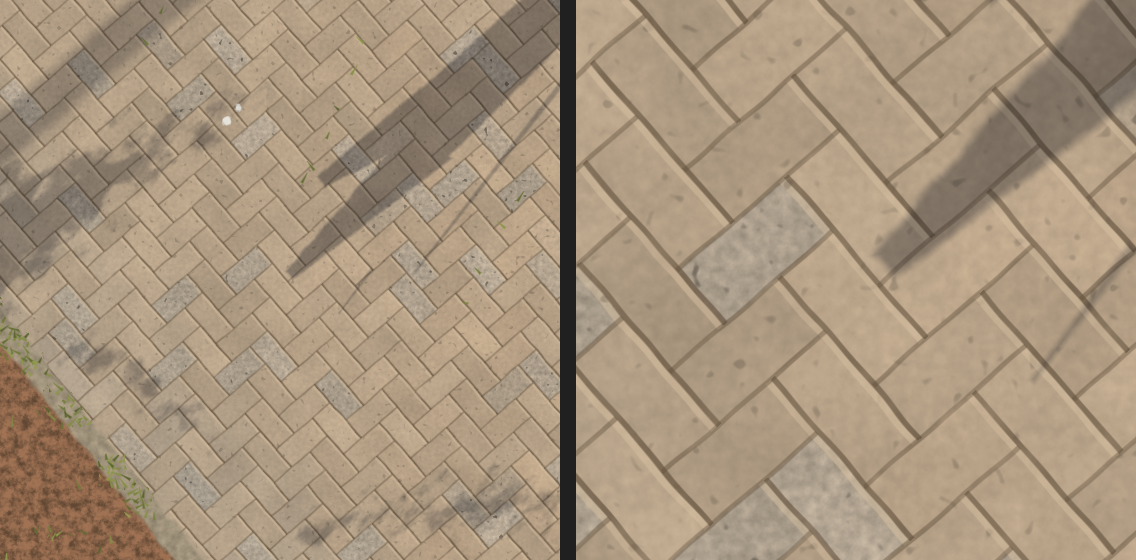
Left: the whole. Right: its middle third, enlarged.
A Shadertoy shader for this texture:

```glsl
// Worn herringbone brick paving under pole and leaf shadows, with a grassy dirt corner.

const float BRICK = 0.0425;          // short side; the long side is twice this
const float LAY_ANGLE = 0.716;       // direction of the rising joints
const vec2 LAY_ORIGIN = vec2(0.466, 0.681);
const float WIDE_JOINT = 0.065;      // joints in brick widths
const float THIN_JOINT = 0.035;
const vec2 KERB_NORMAL = vec2(0.778, 0.627);
const float KERB_OUTER = 0.283;
const float KERB_INNER = 0.242;
const float BLADE_CELL = 0.011;
const vec3 BRICK_TAN = vec3(0.71, 0.63, 0.53);
const vec3 BRICK_GREY = vec3(0.67, 0.63, 0.57);
const vec3 BRICK_PINK = vec3(0.76, 0.65, 0.53);
const vec3 JOINT_DARK = vec3(0.40, 0.33, 0.25);
const vec3 EDGE_LIT = vec3(0.84, 0.75, 0.63);
const vec3 KERB_GREY = vec3(0.62, 0.57, 0.48);
const vec3 DIRT_LIGHT = vec3(0.63, 0.45, 0.33);
const vec3 DIRT_DARK = vec3(0.38, 0.28, 0.20);
const vec3 GRASS_LIGHT = vec3(0.58, 0.62, 0.31);
const vec3 GRASS_DARK = vec3(0.33, 0.37, 0.17);
const vec3 DROPPING = vec3(0.90, 0.89, 0.86);
const vec3 SHADE = vec3(0.70, 0.71, 0.74);

vec2 hash2(vec2 p) {
  return fract(sin(p * mat2(127.1, 311.7, 269.5, 183.3)) * 43758.5);
}

float corner(vec2 i, vec2 f, vec2 o) { return dot(hash2(i + o) * 2.0 - 1.0, f - o); }

float gradientNoise(vec2 p) {
  vec2 i = floor(p), f = fract(p), s = f * f * f * (f * (f * 6.0 - 15.0) + 10.0);
  vec2 e = vec2(0, 1);
  return mix(mix(corner(i, f, e.xx), corner(i, f, e.yx), s.x),
             mix(corner(i, f, e.xy), corner(i, f, e.yy), s.x), s.y);
}

float fbm(vec2 p) {
  float sum = 0.0, amp = 0.6;
  for (int i = 0; i < 4; i++) {
    sum += amp * gradientNoise(p);
    p = mat2(1.6, 1.2, -1.2, 1.6) * p + 7.3;
    amp *= 0.5;
  }
  return sum;
}

// Distance to a flat-ended strip whose half width goes from ra to rb
float strip(vec2 p, vec2 a, vec2 b, float ra, float rb) {
  float len = length(b - a);
  vec2 dir = (b - a) / len, q = p - a;
  float t = dot(q, dir), side = abs(dir.x * q.y - dir.y * q.x);
  return max(side - mix(ra, rb, clamp(t / len, 0.0, 1.0)), max(-t, t - len));
}

float cover(float d, float soft) { return 1.0 - smoothstep(-soft, soft, d); }

vec3 paving(vec2 p, float kerb, float pixel) {
  vec2 u = vec2(cos(LAY_ANGLE), sin(LAY_ANGLE)), r = p - LAY_ORIGIN;
  vec2 q = vec2(dot(r, u), dot(r, vec2(-u.y, u.x))) / BRICK + vec2(1, 0);
  q += 0.05 * vec2(gradientNoise(p * 30.0), gradientNoise(p * 30.0 + 40.0));

  // Herringbone: cells 0,1 form a rising brick, cells 3,2 a falling one
  vec2 cell = floor(q);
  float k = mod(cell.x - cell.y, 4.0);
  vec2 size = k > 1.5 ? vec2(1, 2) : vec2(2, 1);
  vec2 shift = vec2(k == 1.0, k == 2.0), local = fract(q) + shift;
  vec2 id = hash2(cell - shift + 0.5), id2 = hash2(cell - shift + 19.5);

  // Tone of each brick, then grain and pits
  float rough = smoothstep(0.86, 0.92, id.y);
  vec3 col = mix(BRICK_TAN, BRICK_PINK, 0.5 * id2.x * smoothstep(0.3, 0.9, p.x));
  float grey = 0.7 * rough + 0.6 * id2.y * cover(kerb - 0.47, 0.17);
  col = mix(col, BRICK_GREY, min(grey, 1.0)) * (0.95 + 0.09 * id.x);
  col *= 1.0 + 0.13 * fbm(p * 14.0) + (0.12 + 0.2 * rough) * fbm(p * 130.0);
  col *= 1.0 - (0.15 + 0.2 * rough) * smoothstep(0.28, 0.5, gradientNoise(p * 110.0));

  // Lit upper-right faces, shaded lower-left faces, thin rising joints
  float aa = pixel / BRICK, wear = 0.75 + 0.5 * fbm(p * 25.0);
  float right = size.x - local.x, across = min(local.y, size.y - local.y);
  col = mix(col, EDGE_LIT, 0.65 * wear * cover(right - 0.11, aa));
  col = mix(col, JOINT_DARK, 0.85 * wear * cover(min(local.x - WIDE_JOINT, right - 0.015), aa));
  return mix(col, JOINT_DARK, 0.6 * wear * cover(across - THIN_JOINT, aa));
}

// Scattered blades, one per cell, present where density allows
vec3 addGrass(vec3 col, vec2 p, float density, float pixel) {
  for (int n = 0; n < 25; n++) {
    vec2 c = floor(p / BLADE_CELL) + vec2(n % 5 - 2, n / 5 - 2);
    vec2 h = hash2(c), g = hash2(c + 33.0), root = (c + h) * BLADE_CELL;
    float angle = 0.4 + 2.6 * g.x;
    vec2 tip = root + (0.01 + 0.012 * g.y) * vec2(cos(angle), sin(angle));
    float blade = cover(strip(p, root, tip, 0.0024, 0.0004), pixel);
    col = mix(col, mix(GRASS_DARK, GRASS_LIGHT, h.y), blade * step(h.x, density));
  }
  return col;
}

float shadow(vec2 p) {
  vec2 w = p + 0.006 * vec2(fbm(p * 35.0), fbm(p * 35.0 + 5.0));
  float pole = min(strip(w, vec2(0.758, 0.764), vec2(1.03, 1.02), 0.062, 0.052),
               min(strip(w, vec2(0.517, 0.508), vec2(0.775, 0.752), 0.01, 0.047),
                   strip(w, vec2(0.573, 0.675), vec2(0.775, 0.81), 0.012, 0.04)));
  float wire = min(strip(p, vec2(0.742, 0.515), vec2(1.01, 0.86), 0.002, 0.005),
                   strip(p, vec2(0.605, 0.44), vec2(0.665, 0.52), 0.001, 0.003));
  float softPole = strip(w, vec2(-0.03, 0.72), vec2(0.34, 1.04), 0.035, 0.04);
  float leafArea = min(strip(p, vec2(-0.1, 0.53), vec2(0.5, 0.85), 0.16, 0.02),
                   min(strip(p, vec2(0.52, 0.06), vec2(1.02, 0.11), 0.05, 0.07),
                       strip(p, vec2(0.12, 0.4), vec2(0.42, 0.19), 0.07, 0.02)));
  vec2 streak = vec2(p.x + p.y, (p.y - p.x) * 1.8);
  float leaves = cover(6.0 * leafArea + 0.3 - fbm(streak * 11.0), 0.2);
  return max(max(cover(pole, 0.004), 0.75 * cover(wire, 0.003)),
             max(0.75 * cover(softPole, 0.015), 0.85 * leaves));
}

void mainImage(out vec4 fragColor, in vec2 fragCoord) {
  float pixel = 1.0 / iResolution.y;
  vec2 p = fragCoord * pixel;
  float kerb = dot(p, KERB_NORMAL) + 0.012 * fbm(p * 22.0);
  // Paving, kerb and bare earth
  vec3 col = paving(p, kerb, pixel);
  col = mix(col, KERB_GREY * (1.0 + 0.35 * fbm(p * 60.0)), cover(kerb - KERB_OUTER, 0.004));
  float soil = smoothstep(-0.45, 0.3, fbm(p * 55.0) + 0.5 * fbm(p * 160.0));
  col = mix(col, mix(DIRT_DARK, DIRT_LIGHT, soil), cover(kerb - KERB_INNER, 0.005));
  // Grass along the kerb, thin weeds on the earth
  float fringe = cover(abs(kerb - 0.258) - 0.022, 0.018);
  float clump = smoothstep(-0.15, 0.2, gradientNoise(p * 11.0 + 2.0) + 0.35 * smoothstep(0.25, 0.4, p.y));
  float weeds = 0.5 * cover(kerb - 0.2, 0.03) * smoothstep(0.0, 0.35, fbm(p * 16.0 + 4.0));
  col = addGrass(col, p, max(0.9 * fringe * clump, weeds), pixel);
  // Pale droppings, then cast shadows
  float spots = min(length(p - vec2(0.405, 0.784)) - 0.008, length(p - vec2(0.425, 0.807)) - 0.006);
  col = mix(col, DROPPING, cover(spots + 0.008 * fbm(p * 90.0), 0.002));
  col *= mix(vec3(1), SHADE, shadow(p));
  fragColor = vec4(clamp(col, 0.0, 1.0), 1);
}
```
